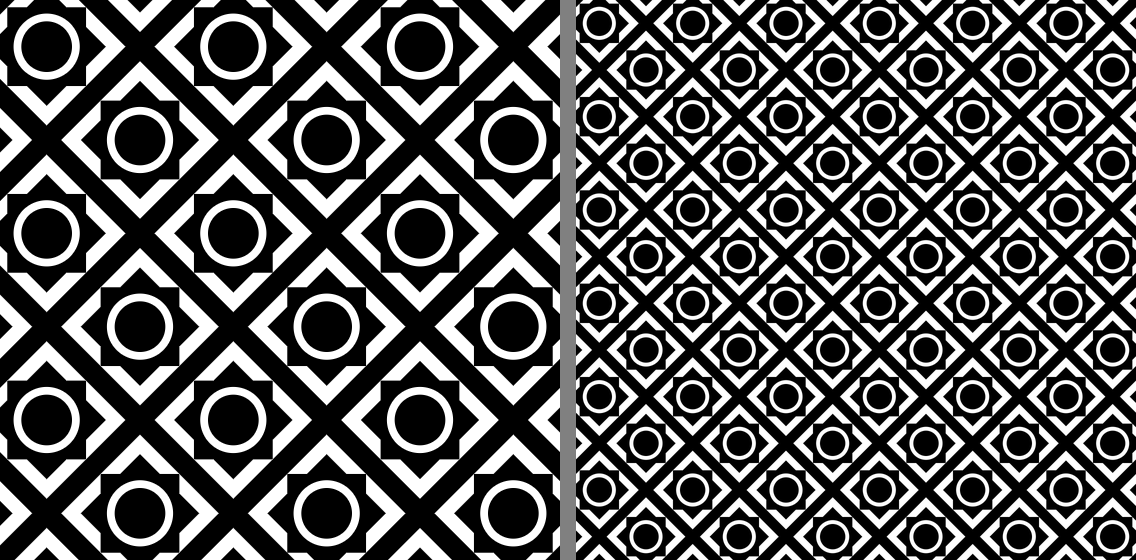
Left, the tile; right, the same tile 2 across and 2 down.
A Shadertoy shader for this pattern:

```glsl
// Black and white lattice of diamond frames, each holding an eight-pointed star and a ring.

const float REPEATS = 3.0;           // whole repeats across and down
const vec2 CELL_CENTER = vec2(0.25, 0.75);

// Sizes as fractions of one repeat
const float FRAME_OUTER = 0.422;
const float FRAME_INNER = 0.317;
const float SQUARE_HALF = 0.211;
const float RING_RADIUS = 0.1565;
const float RING_HALF_WIDTH = 0.0208;

const vec3 INK = vec3(0.0);
const vec3 PAPER = vec3(1.0);

float diamondDistance(vec2 p, float radius) {
    return (abs(p.x) + abs(p.y) - radius) * sqrt(0.5);
}

float squareDistance(vec2 p, float halfSide) {
    return max(abs(p.x), abs(p.y)) - halfSide;
}

float ringDistance(vec2 p, float radius, float halfWidth) {
    return abs(length(p) - radius) - halfWidth;
}

// Coverage of a shape: 1 inside, 0 outside, blended over one pixel
float coverage(float dist, float pixel) {
    return clamp(0.5 - dist / pixel, 0.0, 1.0);
}

// Offset from the nearest center of a lattice with a second center at the half step
vec2 staggeredCell(vec2 p) {
    vec2 a = fract(p + 0.5) - 0.5;
    vec2 b = fract(p) - 0.5;
    return abs(a.x) + abs(a.y) < abs(b.x) + abs(b.y) ? a : b;
}

void mainImage(out vec4 fragColor, in vec2 fragCoord) {
    vec2 uv = fragCoord / iResolution.xy;
    float pixel = REPEATS / min(iResolution.x, iResolution.y);
    vec2 p = staggeredCell(uv * REPEATS - CELL_CENTER);

    // Star: union of a diamond and an upright square
    float star = min(diamondDistance(p, FRAME_INNER), squareDistance(p, SQUARE_HALF));

    // Frame: outer diamond with the star cut out
    float frame = max(diamondDistance(p, FRAME_OUTER), -star);

    float ring = ringDistance(p, RING_RADIUS, RING_HALF_WIDTH);
    float light = coverage(min(frame, ring), pixel);
    fragColor = vec4(mix(INK, PAPER, light), 1.0);
}
```
